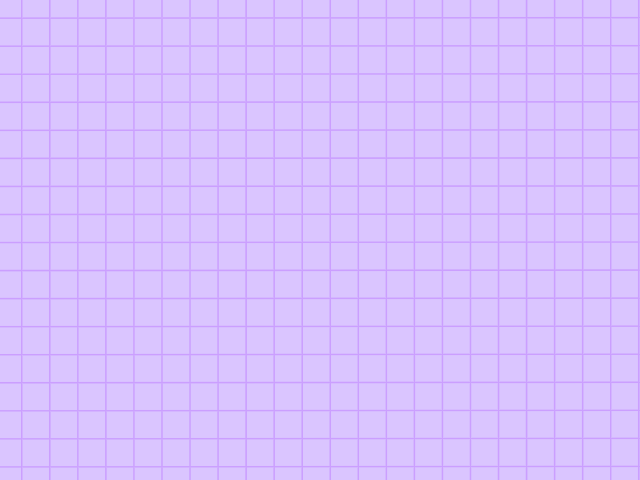
A Shadertoy shader for this pattern:

```glsl
// Lilac graph paper: a square grid of thin violet lines with slight hand-ruled variation.

const vec3 PAPER_COLOR = vec3(0.855, 0.772, 1.0);
const vec3 LINE_COLOR = vec3(0.795, 0.625, 1.0);

// All lengths are fractions of the canvas height.
const float CELL_SIZE = 0.05843;
const vec2 GRID_ORIGIN = vec2(0.0453, 0.0278);
const float LINE_WIDTH = 0.0032;
const float WIDTH_VARIATION = 0.12;
const float ROW_TILT = 0.0008;

// Sine-free hash of one number to 0..1.
float hash(float n) {
    n = fract(n * 0.1031);
    n *= n + 33.33;
    return fract(n * (n + n));
}

// Coverage of evenly spaced lines along one axis, each with its own weight.
float ruledLines(float position, float spacing, float width, float pixel, float seed) {
    float index = floor(position / spacing + 0.5);
    float distanceToLine = abs(position - index * spacing);
    float weight = 1.0 + WIDTH_VARIATION * (hash(index + seed) - 0.5);
    return clamp((0.5 * width * weight - distanceToLine) / pixel + 0.5, 0.0, 1.0);
}

void mainImage(out vec4 fragColor, in vec2 fragCoord) {
    float pixel = 1.0 / iResolution.y;
    vec2 uv = fragCoord * pixel;
    float centerX = 0.5 * iResolution.x * pixel;

    // Rows climb very slightly to the right.
    vec2 grid = uv - GRID_ORIGIN;
    grid.y -= ROW_TILT * (uv.x - centerX);

    float columns = ruledLines(grid.x, CELL_SIZE, LINE_WIDTH, pixel, 17.0);
    float rows = ruledLines(grid.y, CELL_SIZE, LINE_WIDTH, pixel, 71.0);

    fragColor = vec4(mix(PAPER_COLOR, LINE_COLOR, max(columns, rows)), 1.0);
}
```
